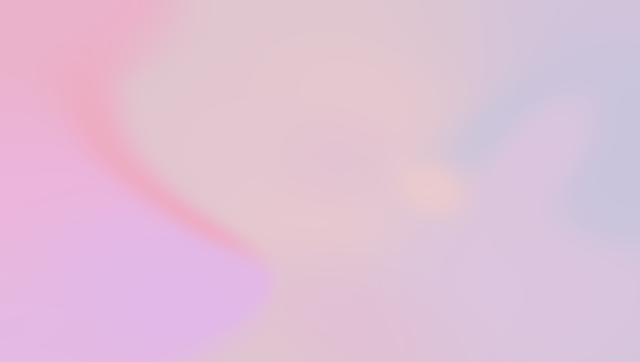
This background is drawn by a Shadertoy shader. Its source:

```glsl
// Soft pastel background: a pink and violet field on the left meets a cream
// to blue field on the right. Each field is a gradient with elliptical glows;
// a curved border joins them, with a rosy ridge running along it.

#define RIDGE_STRENGTH 0.85
#define RIDGE_OFFSET 0.035
#define SHARP_BLEND 0.035
#define SOFT_BLEND 0.12
#define ROSE vec3(0.935, 0.665, 0.750)
#define VIOLET vec3(0.880, 0.722, 0.912)
#define CREAM vec3(0.893, 0.780, 0.815)
#define PEACH vec3(0.930, 0.798, 0.800)
#define MAUVE vec3(0.882, 0.748, 0.830)
#define LILAC vec3(0.862, 0.772, 0.872)
#define BLUE vec3(0.783, 0.770, 0.862)

// Elliptical falloff; a higher power gives a flatter core and firmer edge.
float glow(vec2 p, vec2 center, vec2 radius, float angle, float power) {
    float c = cos(angle), s = sin(angle);
    vec2 q = p - center;
    q = vec2(c * q.x + s * q.y, c * q.y - s * q.x) / radius;
    return exp(-pow(dot(q, q) + 1e-6, power));
}

float bell(float x, float center, float width) {
    float t = (x - center) / width;
    return exp(-t * t);
}

// Horizontal position of the border at height y.
float borderX(float y) {
    float lobe = bell(y, 0.21, y < 0.21 ? 0.28 : 0.20);
    return 0.28 + 0.46 * lobe + 0.09 * bell(y, 0.45, 0.17)
         + 0.18 * smoothstep(0.74, 1.0, y);
}

// Approximate signed distance to the border, negative on the left.
float borderDistance(vec2 p) {
    float slope = (borderX(p.y + 0.01) - borderX(p.y - 0.01)) / 0.02;
    return (p.x - borderX(p.y)) / sqrt(1.0 + slope * slope);
}

vec3 leftField(vec2 p) {
    vec3 top = vec3(0.920, 0.700, 0.800);
    vec3 middle = vec3(0.923, 0.710, 0.862);
    vec3 bottom = vec3(0.892, 0.728, 0.885);
    vec3 color = mix(bottom, middle, smoothstep(0.0, 0.5, p.y));
    color = mix(color, top, smoothstep(0.48, 0.85, p.y));
    return mix(color, VIOLET, 0.85 * glow(p, vec2(0.49, 0.20), vec2(0.36, 0.22), -0.25, 1.5));
}

vec3 rightField(vec2 p) {
    // Broad washes
    vec3 color = mix(vec3(0.872, 0.775, 0.812), vec3(0.820, 0.768, 0.860),
                     smoothstep(0.95, 1.65, p.x));
    color = mix(color, CREAM, glow(p, vec2(0.83, 0.50), vec2(0.48, 0.38), 0.0, 1.0));
    color = mix(color, LILAC, 0.95 * glow(p, vec2(1.45, 0.20), vec2(0.45, 0.32), 0.0, 1.5));

    // Warm centre
    color = mix(color, PEACH, 0.45 * glow(p, vec2(0.85, 0.37), vec2(0.24, 0.09), 0.0, 1.0));
    color = mix(color, PEACH, 0.35 * glow(p, vec2(1.03, 0.73), vec2(0.25, 0.13), -0.4, 1.0));
    color = mix(color, MAUVE, 0.50 * glow(p, vec2(0.93, 0.57), vec2(0.15, 0.12), 0.0, 1.0));
    color = mix(color, MAUVE, 0.85 * glow(p, vec2(0.98, 0.10), vec2(0.30, 0.15), -0.5, 1.0));

    // Blue mass and the streak reaching towards the middle
    color = mix(color, BLUE, 0.90 * glow(p, vec2(1.72, 0.70), vec2(0.27, 0.20), 0.0, 1.0));
    color = mix(color, BLUE, 0.75 * glow(p, vec2(1.39, 0.655), vec2(0.23, 0.085), 0.6, 1.2));
    color = mix(color, BLUE, 0.85 * glow(p, vec2(1.73, 0.47), vec2(0.19, 0.16), 0.0, 2.0));

    // Lilac horn and the peach spot beside it
    color = mix(color, LILAC, 0.90 * glow(p, vec2(1.49, 0.575), vec2(0.21, 0.105), 0.85, 1.8));
    return mix(color, PEACH, 0.85 * glow(p, vec2(1.19, 0.48), vec2(0.10, 0.075), -0.4, 1.4));
}

void mainImage(out vec4 fragColor, in vec2 fragCoord) {
    vec2 p = fragCoord / iResolution.y;
    float d = borderDistance(p);

    // The border is crisp around the lobe and diffuse above and below it.
    float softness = max(smoothstep(0.35, 0.85, p.y), 0.6 * smoothstep(0.2, 0.0, p.y));
    float blend = mix(SHARP_BLEND, SOFT_BLEND, softness);
    vec3 color = mix(leftField(p), rightField(p), smoothstep(-blend, blend, d));

    // Rosy ridge just inside the border
    float ridge = bell(d, -RIDGE_OFFSET * (0.4 + softness), mix(0.035, 0.10, softness));
    ridge *= smoothstep(0.24, 0.38, p.y) * (1.0 - 0.75 * smoothstep(0.68, 0.95, p.y));
    color = mix(color, ROSE, RIDGE_STRENGTH * ridge);

    fragColor = vec4(color, 1.0);
}
```
